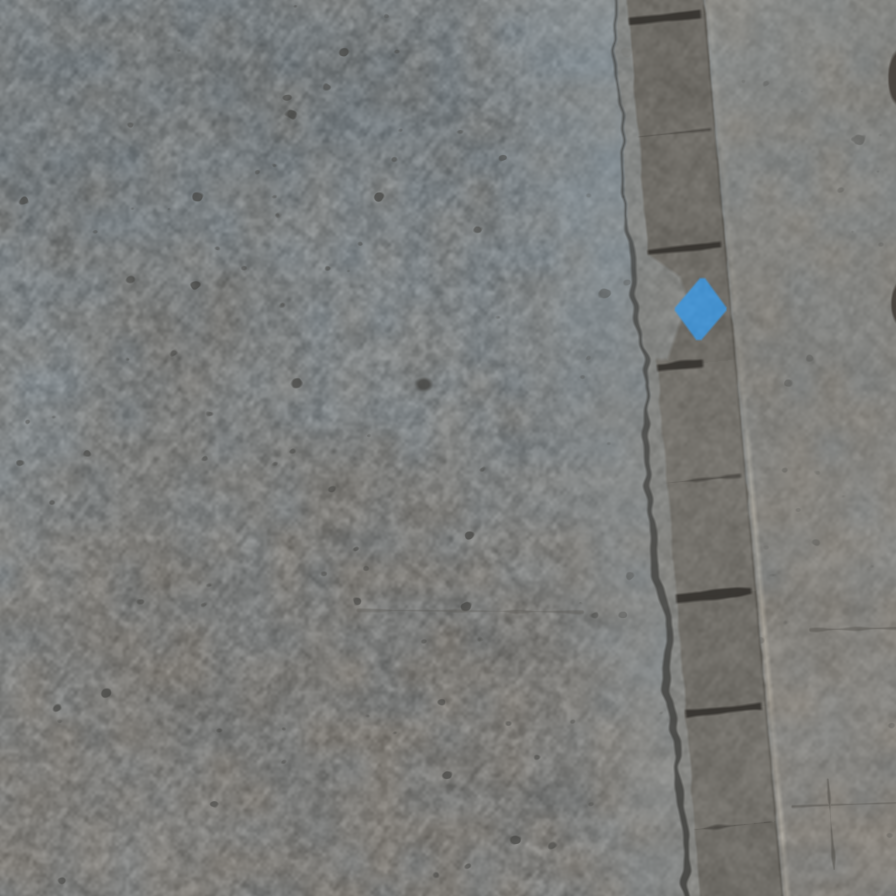
Reproduce this texture procedurally as a Shadertoy shader.

```glsl
float hash(vec2 p) {
    vec3 q = fract(p.xyx * vec3(0.1031, 0.1030, 0.0973));
    q += dot(q, q.yzx + 33.33);
    return fract((q.x + q.y) * q.z);
}

float noise(vec2 p) {
    vec2 i = floor(p), f = fract(p);
    f = f * f * (3.0 - 2.0 * f);
    return mix(mix(hash(i), hash(i + vec2(1, 0)), f.x),
               mix(hash(i + vec2(0, 1)), hash(i + vec2(1, 1)), f.x), f.y);
}

float fbm(vec2 p) {
    float sum = 0.0, amp = 0.5;
    for (int i = 0; i < 4; i++) {
        sum += amp * noise(p);
        p = mat2(1.6, 1.2, -1.2, 1.6) * p + 17.3;
        amp *= 0.5;
    }
    return sum / 0.9375;
}

// 1 inside (negative distance), 0 outside
float fill(float dist, float soft) {
    float w = max(soft, 0.75 / iResolution.y);
    return 1.0 - smoothstep(-w, w, dist);
}

float segment(vec2 p, vec2 a, vec2 b) {
    vec2 ab = b - a;
    return length(p - a - ab * clamp(dot(p - a, ab) / dot(ab, ab), 0.0, 1.0));
}

// Slanted, elongated grains
float grain(vec2 p) {
    vec2 q = mat2(0.8, 0.6, -0.6, 0.8) * p;
    float flecks = noise(q * vec2(85.0, 150.0)) + noise(q.yx * vec2(95.0, 190.0) + 40.0);
    return 0.65 * (flecks - 1.0) + 0.4 * (noise(p * 260.0) - 0.5);
}

// Scattered dark pits, one candidate per cell
float pits(vec2 p, float cells, float density, float maxRadius) {
    vec2 id = floor(p * cells);
    vec2 jitter = vec2(hash(id + 3.1), hash(id + 57.7));
    vec2 d = p - (id + 0.2 + 0.6 * jitter) / cells;
    float size = hash(id + 91.3);
    float radius = maxRadius * mix(0.35, 1.0, size * size);
    d *= mat2(1.0, 0.35, -0.35, 1.25);
    float wobble = (noise(p * 180.0) - 0.5) * 0.003;
    return step(hash(id + 23.9), density) * fill(length(d) - radius + wobble, 0.0016) * (0.5 + 0.5 * size);
}

void mainImage(out vec4 fragColor, in vec2 fragCoord) {
    vec2 p = fragCoord / iResolution.xy;
    float down = 1.0 - p.y;
    float left = 0.700 + 0.082 * down;
    float right = 0.786 + 0.088 * down;
    float crackX = 0.682 + 0.086 * down + 0.012 * (noise(vec2(down * 17.0, 4.0)) - 0.5)
                 + 0.006 * (noise(vec2(down * 70.0, 9.0)) - 0.5);

    // Concrete: cool above, warmer below, paler beside the crack
    float cloud = fbm(p * 5.0 + 2.0) - 0.5;
    vec3 color = mix(vec3(0.492, 0.488, 0.475), vec3(0.492, 0.512, 0.520),
                     smoothstep(0.15, 0.75, p.y + cloud * 0.6));
    color += 0.07 * cloud;
    color -= 0.035 * exp(-dot((p - vec2(0.36, 0.9)) * vec2(3.5, 8.0), (p - vec2(0.36, 0.9)) * vec2(3.5, 8.0)));
    float pale = smoothstep(0.16, 0.0, crackX - p.x);
    color += vec3(0.038, 0.048, 0.055) * pale;
    float rightSlab = smoothstep(right - 0.003, right + 0.003, p.x);
    color = mix(color, mix(vec3(0.515, 0.505, 0.485), vec3(0.525, 0.53, 0.52), p.y) + 0.06 * cloud, rightSlab);
    color += vec3(0.02, 0.0, -0.02) * (noise(p * 28.0) - 0.5);
    color += 0.125 * grain(p) * (1.0 - 0.45 * pale);

    // Faint horizontal trowel marks
    float band = smoothstep(0.4, 0.55, p.x) * smoothstep(0.5, 0.3, p.y);
    color += 0.04 * band * (noise(p * vec2(12.0, 75.0)) - 0.5);

    // Pits in the slabs
    float pitMask = pits(p, 11.0, 0.26, 0.008);
    pitMask = max(pitMask, 0.75 * pits(p + 0.37, 24.0, 0.20, 0.005));
    pitMask = max(pitMask, fill(length((p - vec2(0.473, 0.571)) * vec2(0.9, 1.1)) - 0.0075, 0.003));
    color = mix(color, vec3(0.27, 0.27, 0.26), 0.8 * pitMask * (1.0 - 0.5 * pale));

    // Dark stains cut by the right border
    for (int i = 0; i < 2; i++) {
        vec2 d = p - vec2(1.004, 0.913 - 0.252 * float(i));
        float stain = fill(length(d * vec2(2.4, 1.0)) - 0.030 + 0.008 * float(i), 0.004);
        color = mix(color, vec3(0.25, 0.23, 0.21), 0.85 * stain);
    }

    // Hairlines in the slabs
    float ragged = 0.004 * (noise(p * 45.0) - 0.5);
    float hair = 0.5 * fill(segment(p, vec2(0.885, 0.100), vec2(1.0, 0.104)) + ragged - 0.001, 0.0015);
    hair = max(hair, 0.45 * fill(segment(p, vec2(0.905, 0.297), vec2(1.0, 0.299)) + ragged - 0.001, 0.0015));
    hair = max(hair, 0.6 * fill(segment(p, vec2(0.924, 0.130), vec2(0.931, 0.030)) + ragged - 0.001, 0.0015));
    hair = max(hair, 0.35 * fill(segment(p, vec2(0.40, 0.319), vec2(0.65, 0.317)) + ragged - 0.001, 0.0015));
    color = mix(color, vec3(0.32, 0.31, 0.29), hair);

    // Mortar bed between crack and bricks
    float mortar = smoothstep(crackX, crackX + 0.004, p.x) * (1.0 - rightSlab);
    color = mix(color, vec3(0.515, 0.515, 0.50) + 0.07 * grain(p), 0.75 * mortar);

    // Brick strip with mortar spilled over one brick
    float across = (p.x - left) / (right - left);
    float row = (down - 0.0195 + 0.009 * (across - 0.5)) / 0.1288;
    float brickId = floor(row);
    float edge = max(left - p.x, p.x - right) + 0.003 * (noise(p * 60.0) - 0.5);
    float brick = fill(edge, 0.002);
    float spill = max(p.x - 0.768 + 0.35 * abs(p.y - 0.665), abs(p.y - 0.657) - 0.058);
    spill = max(spill, (p.y - 0.715) + 0.7 * (p.x - 0.725));
    brick *= 1.0 - fill(spill, 0.003);
    vec3 brickColor = vec3(0.445, 0.435, 0.412) + 0.035 * (hash(vec2(brickId, 8.0)) - 0.5);
    brickColor += 0.06 * (fbm(p * 22.0) - 0.5) + 0.055 * grain(p);
    color = mix(color, brickColor, brick);

    // Joints: two deep ones, then a thin one
    float joint = floor(row + 0.5);
    float deep = 1.0 - step(abs(mod(joint, 3.0) - 1.0), 0.1);
    float jointDist = abs(row - joint) * 0.1288 + 0.004 * (noise(p * 50.0) - 0.5);
    float jointSpan = fill(max(-across, across - (joint == 3.0 ? 0.58 : 0.94)), 0.03);
    float jointMask = fill(jointDist - mix(0.0008, 0.0042, deep), 0.002) * jointSpan;
    color = mix(color, vec3(0.20, 0.19, 0.175), jointMask * mix(0.55, 0.9, deep));

    // Bright rim and thin shadow on the strip's right side
    float rim = fill(abs(p.x - right - 0.005) - 0.0025, 0.003);
    color += vec3(0.085, 0.08, 0.07) * rim * mix(0.3, 1.0, smoothstep(0.35, 0.55, down)) * (0.5 + noise(p * 30.0));
    color -= 0.07 * fill(abs(p.x - right + 0.001) - 0.001, 0.002);

    // Long crack, wider toward the bottom
    float crackWidth = mix(0.0012, 0.0042, down) * (0.5 + noise(vec2(down * 42.0, 2.0)));
    float crack = fill(abs(p.x - crackX) - crackWidth, 0.002);
    color = mix(color, vec3(0.25, 0.25, 0.24), crack * mix(0.65, 0.85, down));

    // Blue rounded rhombus
    vec2 gem = p - vec2(0.782, 0.655);
    gem.x -= 0.06 * gem.y;
    float gemDist = (abs(gem.x) / 0.030 + abs(gem.y) / 0.038 - 1.0) * 0.0235;
    gemDist = max(gemDist, length(gem * vec2(1.2, 1.0)) - 0.0345);
    color = mix(color, vec3(0.27, 0.57, 0.81) + 0.03 * grain(p), fill(gemDist, 0.0018));

    fragColor = vec4(clamp(color, 0.0, 1.0), 1.0);
}
```
